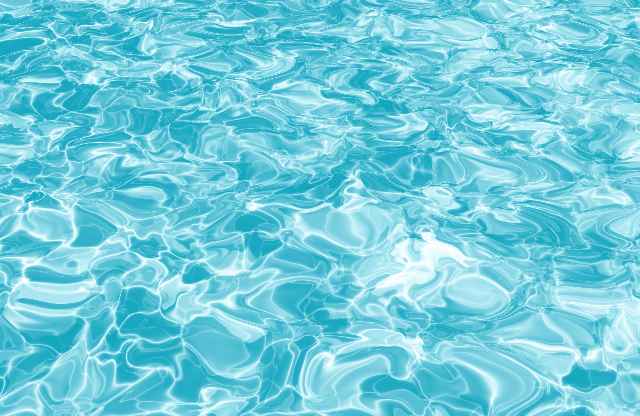
A Shadertoy shader for this texture:

```glsl
// Sunlit turquoise pool water: a bright caustic web over rippled facets, seen in perspective.

const vec3 DEEP  = vec3(0.06, 0.65, 0.74);
const vec3 TEAL  = vec3(0.12, 0.67, 0.765);
const vec3 AQUA  = vec3(0.31, 0.745, 0.825);
const vec3 SKY   = vec3(0.45, 0.80, 0.87);
const vec3 PALE  = vec3(0.57, 0.86, 0.91);
const vec3 MIST  = vec3(0.69, 0.91, 0.95);
const vec3 FOAM  = vec3(0.83, 0.96, 0.98);
const vec3 GLINT = vec3(0.98, 1.00, 1.00);

float hash(vec2 p) {
    return fract(sin(dot(p, vec2(127.1, 311.7))) * 43758.5453);
}

float noise(vec2 p) {
    vec2 i = floor(p), f = fract(p);
    f = f * f * (3.0 - 2.0 * f);
    return mix(mix(hash(i), hash(i + vec2(1, 0)), f.x),
               mix(hash(i + vec2(0, 1)), hash(i + vec2(1, 1)), f.x), f.y);
}

// Noise centred on zero with roughly unit deviation
float swell(vec2 p) {
    return (noise(p) - 0.5) / 0.214;
}

vec2 warp(vec2 p, float scale, float amount, float seed) {
    vec2 q = p * scale + seed;
    return p + amount * (vec2(noise(q), noise(q + 37.3)) - 0.5);
}

// Cellular pattern: x = distance gap to the border, y = random value of the cell
vec2 cells(vec2 p) {
    vec2 base = floor(p), owner = base;
    float near = 9.0, next = 9.0;
    for (int j = -1; j <= 1; j++)
    for (int i = -1; i <= 1; i++) {
        vec2 id = base + vec2(i, j);
        vec2 site = id + 0.1 + 0.8 * vec2(hash(id), hash(id + 71.7));
        float d = distance(p, site);
        if (d < near) { next = near; near = d; owner = id; }
        else next = min(next, d);
    }
    return vec2(next - near, hash(owner + 19.1));
}

// Bright line around zero
float filament(float d, float width) {
    return exp(-abs(d) / width);
}

// Repeated contour lines of a noise field, like folded reflections
float contours(vec2 p, float count, float width) {
    return filament(fract(noise(p) * count) - 0.5, width);
}

// Canvas to receding water surface
vec2 waterPlane(vec2 uv) {
    float depth = 1.0 / (2.1 - uv.y);
    return vec2(18.0 * (uv.x - 0.77), 52.0) * depth;
}

float ramp(float a, float b, float x) {
    return clamp((x - a) / (b - a), 0.0, 1.0);
}

// Palette by rank of brightness, 0 to 1
vec3 waterColor(float rank) {
    vec3 c = mix(DEEP, TEAL, ramp(0.0, 0.08, rank));
    c = mix(c, AQUA, ramp(0.08, 0.27, rank));
    c = mix(c, SKY, ramp(0.27, 0.49, rank));
    c = mix(c, PALE, ramp(0.49, 0.70, rank));
    c = mix(c, MIST, ramp(0.70, 0.87, rank));
    c = mix(c, FOAM, ramp(0.87, 0.965, rank));
    return mix(c, GLINT, ramp(0.965, 0.998, rank));
}

void mainImage(out vec4 fragColor, in vec2 fragCoord) {
    vec2 uv = fragCoord / iResolution.y;
    vec2 p = waterPlane(uv);

    // Calm web at lower left, choppy ripples toward upper right
    float chop = smoothstep(0.4, 1.5, 0.75 * uv.x + 0.8 * uv.y + 0.5 * (noise(p * 0.35) - 0.5));
    vec2 bent = warp(warp(p, 0.7, 1.4, 3.0), 2.1, 0.65, 11.0);
    vec2 curled = warp(bent, 3.6, 0.5 + 0.2 * chop, 23.0);

    // Light and shade, darker at upper left
    float tone = 0.28 * swell(bent * vec2(0.6, 0.8) + 5.0);
    tone += 0.3 * smoothstep(0.3, 1.2, uv.x) - 0.4 * smoothstep(0.4, 1.0, uv.y) * (1.0 - chop);

    // Flat facets bounded by the main caustic web
    vec2 web = cells(bent);
    float glow = 0.5 + noise(p * 0.8 + 41.0);
    tone += mix(1.3, 0.9, chop) * (web.y - 0.5) * smoothstep(0.0, 0.06, web.x);
    tone += mix(2.5, 1.2, chop) * glow * (filament(web.x, 0.03 + 0.055 * glow) - 0.15);

    // Finer second web and curling contour ripples
    vec2 lace = cells(curled * vec2(1.4, 1.6) + 60.0);
    tone += 1.1 * (filament(lace.x, 0.07) - 0.14) + 0.8 * (lace.y - 0.5) * smoothstep(0.0, 0.1, lace.x);
    float folds = smoothstep(0.35, 0.7, noise(p * 0.6 + 90.0));
    tone += mix(0.6, 1.2, max(folds, chop)) * (contours(curled * 0.8 + 17.0, 3.0, 0.12) - 0.24);

    // Small glitter and fine wavelets stretched across the view
    tone += mix(0.14, 0.38, chop) * swell(curled * vec2(2.2, 2.6) + 31.0);
    tone += mix(0.1, 0.25, chop) * swell(bent * vec2(3.2, 4.0) + 77.0);

    // Scattered bright patches with crisp rims
    tone += 1.2 * smoothstep(0.76, 0.80, noise(curled * 0.9 + 130.0));

    float rank = 1.0 / (1.0 + exp(-1.7 * (tone - 0.32)));
    fragColor = vec4(waterColor(rank), 1.0);
}
```
